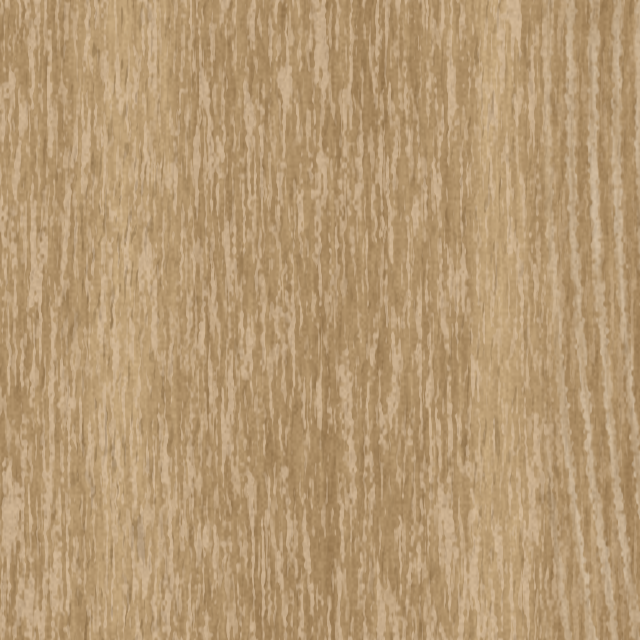
This texture is drawn by a WebGL 2 fragment shader. Its source:

```glsl
#version 300 es
precision highp float;

uniform vec2 u_resolution;
out vec4 fragColor;

float hash(vec2 p) {
    return fract(sin(dot(p, vec2(127.1, 311.7))) * 43758.5453);
}

float noise(vec2 p) {
    vec2 i = floor(p);
    vec2 f = fract(p);
    f = f * f * (3.0 - 2.0 * f);
    return mix(mix(hash(i), hash(i + vec2(1, 0)), f.x),
               mix(hash(i + vec2(0, 1)), hash(i + vec2(1, 1)), f.x), f.y);
}

// One column of fibre, shifted along its length by its own offset
float fibreColumn(float column, float y) {
    y += 40.0 * hash(vec2(column, 7.3));
    float f = fract(y);
    return mix(hash(vec2(column, floor(y))), hash(vec2(column, floor(y) + 1.0)),
               f * f * (3.0 - 2.0 * f));
}

float fibres(vec2 p) {
    float f = fract(p.x);
    return mix(fibreColumn(floor(p.x), p.y), fibreColumn(floor(p.x) + 1.0, p.y),
               f * f * (3.0 - 2.0 * f));
}

float band(float x, float centre, float width) {
    float d = (x - centre) / width;
    return exp(-d * d);
}

void main() {
    vec2 uv = gl_FragCoord.xy / u_resolution;

    // Slow bends plus a fine wobble along the grain
    vec2 p = uv;
    p.x += 0.018 * (noise(uv * vec2(5.0, 2.2)) - 0.5);
    p.x += 0.003 * (noise(uv * vec2(60.0, 60.0)) - 0.5);

    // Broad pale and dark boards of tone
    float tone = 0.30 + 0.42 * band(p.x, 0.20, 0.075) + 0.45 * band(p.x, 0.775, 0.05);
    tone -= 0.16 * band(p.x, 0.51, 0.06) + 0.10 * smoothstep(0.84, 0.90, p.x);
    tone += 0.28 * (noise(p * vec2(22.0, 1.5)) - 0.5);
    tone += 0.40 * (fibres(p * vec2(110.0, 3.5)) - 0.5);
    tone += 0.45 * (fibres(p * vec2(250.0, 28.0) + 31.0) - 0.5);
    vec3 color = mix(vec3(0.630, 0.508, 0.352), vec3(0.775, 0.660, 0.495), tone);

    // Wide growth rings near the right edge, leaning out at the bottom
    float ringZone = smoothstep(0.83, 0.90, p.x);
    float lean = 0.06 * (1.0 - uv.y) * (1.0 - uv.y);
    float ringPhase = (p.x - lean + 0.012 * noise(uv * vec2(4.0, 3.0))) * 28.0;
    float rough = noise(uv * vec2(250.0, 120.0));
    float rings = 0.5 + 0.5 * sin(6.2832 * ringPhase);
    rings = smoothstep(0.45, 0.95, rings + 0.6 * (rough - 0.5));
    rings *= 0.30 + 0.70 * fibres(vec2(p.x - lean, p.y) * vec2(190.0, 10.0));

    // Pale filled pores: narrow long streaks and shorter threads
    float longPores = fibres(p * vec2(200.0, 13.0)) + 0.40 * (rough - 0.5);
    float shortPores = fibres(p * vec2(250.0, 30.0) + 11.0) + 0.30 * (rough - 0.5);
    float density = 0.10 * (noise(p * vec2(14.0, 2.5) + 5.0) - 0.5);
    float pores = max(smoothstep(0.54, 0.84, longPores + density),
                      0.75 * smoothstep(0.60, 0.88, shortPores + density));
    pores *= 1.0 - 0.55 * ringZone;
    color = mix(color, vec3(0.835, 0.735, 0.615), 0.72 * pores);
    color = mix(color, vec3(0.825, 0.745, 0.640), 0.90 * rings * ringZone);

    // Short slanted grey-brown flecks, strongest in the pale boards
    float flecks = fibres(vec2(p.x - 0.06 * p.y, p.y) * vec2(220.0, 36.0) + 63.0);
    float fleckZone = 0.4 + 0.6 * band(p.x, 0.18, 0.07) + 0.4 * band(p.x, 0.77, 0.06);
    color -= vec3(0.100, 0.095, 0.085) * fleckZone * smoothstep(0.66, 0.90, flecks);

    // Fine surface mottling
    color += 0.060 * (noise(uv * vec2(256.0, 200.0) + 17.0) - 0.5);

    fragColor = vec4(color, 1.0);
}
```
